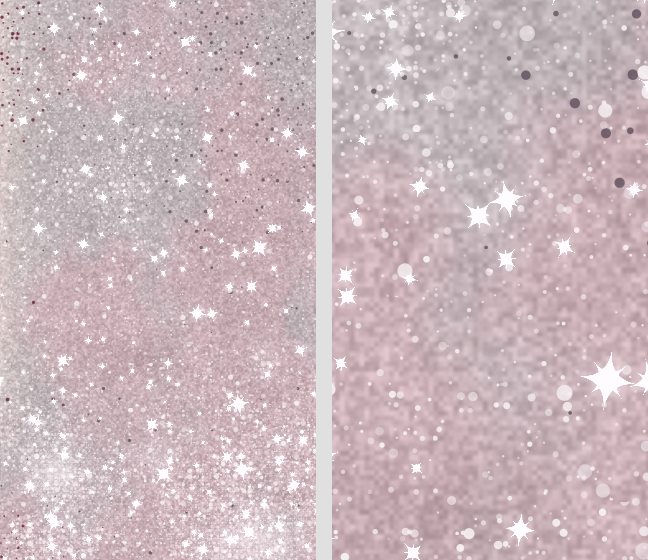
Left, the full canvas; right, a detail of the centre.
This texture is drawn by a Shadertoy shader. Its source:

```glsl
float hash(vec2 p) {
    vec3 q = fract(p.xyx * 0.1031);
    q += dot(q, q.yzx + 33.33);
    return fract((q.x + q.y) * q.z);
}

vec2 hash2(vec2 p) {
    return vec2(hash(p + 17.3), hash(p + 71.9));
}

float noise(vec2 p) {
    vec2 i = floor(p), f = fract(p);
    f = f * f * (3.0 - 2.0 * f);
    return mix(mix(hash(i), hash(i + vec2(1, 0)), f.x),
               mix(hash(i + vec2(0, 1)), hash(i + vec2(1, 1)), f.x), f.y);
}

float fbm(vec2 p) {
    float sum = 0.0, amp = 0.5;
    for (int i = 0; i < 5; i++) {
        sum += amp * noise(p);
        p = mat2(1.6, 1.2, -1.2, 1.6) * p + 9.7;
        amp *= 0.5;
    }
    return sum;
}

float blob(vec2 p, vec2 center, vec2 size) {
    vec2 d = (p - center) / size;
    return exp(-dot(d, d));
}

// Bright haze around the densest knots of glitter
float knots(vec2 p) {
    return blob(p, vec2(0.10, 0.155), vec2(0.045, 0.05))
         + 0.8 * blob(p, vec2(0.28, 0.19), vec2(0.04, 0.03))
         + blob(p, vec2(0.46, 0.03), vec2(0.08, 0.04))
         + 0.6 * blob(p, vec2(0.47, 0.36), vec2(0.03, 0.04));
}

// Local amount of glitter, 0 to 1
float glitterDensity(vec2 p) {
    float patches = smoothstep(0.32, 0.68, fbm(p * 9.0 + 4.0));
    float lower = 1.0 - smoothstep(0.08, 0.42, p.y);
    float upper = blob(p, vec2(0.21, 0.75), vec2(0.13, 0.15));
    float d = 0.04 + lower * (0.12 + 0.5 * patches) + upper * (0.08 + 0.4 * patches);
    return clamp(d + 0.4 * knots(p), 0.0, 1.0);
}

// Dark flecks gather along the left edge and the upper right
float fleckDensity(vec2 p) {
    float edge = exp(-p.x * 22.0);
    float ends = smoothstep(0.68, 0.85, p.y) + 1.0 - smoothstep(0.04, 0.17, p.y);
    float right = smoothstep(0.2, 0.45, p.x) * smoothstep(0.45, 0.8, p.y);
    return 0.012 + 0.35 * edge * ends + 0.13 * right + 0.06 * smoothstep(0.8, 1.0, p.y);
}

// One round grain inside a grid cell
float grain(vec2 p, float cells, vec2 radii, float seed) {
    vec2 g = p * cells, id = floor(g) + seed;
    float r = mix(radii.x, radii.y, pow(hash(id + 5.1), 2.0));
    vec2 center = mix(vec2(r), vec2(1.0 - r), hash2(id));
    float aa = 0.7 * cells / iResolution.y;
    return 1.0 - smoothstep(r - aa, r + aa, length(fract(g) - center));
}

// Pointed sparkles with thin tapering arms and a soft core
float stars(vec2 p, float cells, vec2 radii, float amount, float seed) {
    vec2 g = p * cells, base = floor(g);
    float light = 0.0, aa = cells / iResolution.y;
    for (int j = -1; j <= 1; j++)
    for (int i = -1; i <= 1; i++) {
        vec2 cell = base + vec2(i, j), id = cell + seed;
        vec2 center = cell + hash2(id);
        if (hash(id + 3.7) > amount * (0.12 + glitterDensity(center / cells))) continue;
        float r = mix(radii.x, radii.y, hash(id + 8.3));
        float a = hash(id + 12.1) * 1.57;
        vec2 d = mat2(cos(a), -sin(a), sin(a), cos(a)) * (g - center);
        vec2 q = abs(d), k = abs(vec2(d.x + d.y, d.x - d.y)) * 0.707;
        float cross4 = pow(sqrt(q.x) + sqrt(q.y), 2.0) - r;
        float diag4 = pow(sqrt(k.x) + sqrt(k.y), 2.0) - 0.75 * r;
        float star = 1.0 - smoothstep(-aa, 1.5 * aa, min(cross4, diag4));
        float core = exp(-dot(d, d) / (r * r * 0.09));
        float halo = 0.25 * exp(-dot(d, d) / (r * r * 0.6));
        light = max(light, max(max(star, core), halo));
    }
    return light;
}

void mainImage(out vec4 fragColor, in vec2 fragCoord) {
    vec2 p = fragCoord / iResolution.y;
    float density = glitterDensity(p);

    // Mottled mauve and rose ground with a cream left edge
    float rose = fbm(p * vec2(7.0, 4.5) + 2.0) + 0.35 * p.x - 0.22 * smoothstep(0.55, 1.0, p.y);
    vec3 color = mix(vec3(0.735, 0.695, 0.71), vec3(0.785, 0.675, 0.705), smoothstep(0.38, 0.72, rose));
    color += 0.08 * (fbm(p * 14.0) - 0.48);
    color = mix(color, vec3(0.88, 0.82, 0.80), 0.75 * exp(-p.x * 24.0) * smoothstep(0.1, 0.4, p.y));

    // Fine sandy texture
    float sand = noise(p * 340.0) + 0.7 * noise(p * 190.0 + 31.0) - 0.85;
    color += sand * (0.13 + 0.08 * density);
    color = mix(color, vec3(0.95, 0.91, 0.93), min(0.35 * knots(p) + 0.12 * density, 0.6));

    // Dark flecks
    vec2 fleckId = floor(p * 110.0);
    float fleck = grain(p, 110.0, vec2(0.12, 0.36), 40.0);
    fleck *= step(hash(fleckId + 91.0), fleckDensity(fleckId / 110.0));
    vec3 fleckColor = mix(vec3(0.42, 0.14, 0.23), vec3(0.39, 0.33, 0.38), smoothstep(0.03, 0.2, p.x));
    color = mix(color, fleckColor, 0.85 * fleck);

    // White dust, from fine to coarse
    float cells = 250.0;
    for (int i = 0; i < 3; i++) {
        float seed = 130.0 * float(i + 1);
        vec2 id = floor(p * cells) + seed;
        float dust = grain(p, cells, vec2(0.16, 0.42), seed);
        dust *= step(hash(id + 23.0), 0.05 + 0.6 * density);
        color = mix(color, vec3(0.97, 0.95, 0.96), dust * mix(0.35, 0.95, hash(id + 47.0)));
        cells *= 0.58;
    }

    // Sparkles
    float light = stars(p, 42.0, vec2(0.18, 0.38), 0.9, 200.0);
    light = max(light, stars(p, 24.0, vec2(0.2, 0.42), 0.6, 300.0));
    light = max(light, stars(p, 12.0, vec2(0.17, 0.3), 0.5, 400.0));
    color = mix(color, vec3(1.0, 0.99, 1.0), light);

    fragColor = vec4(clamp(color, 0.0, 1.0), 1.0);
}
```
